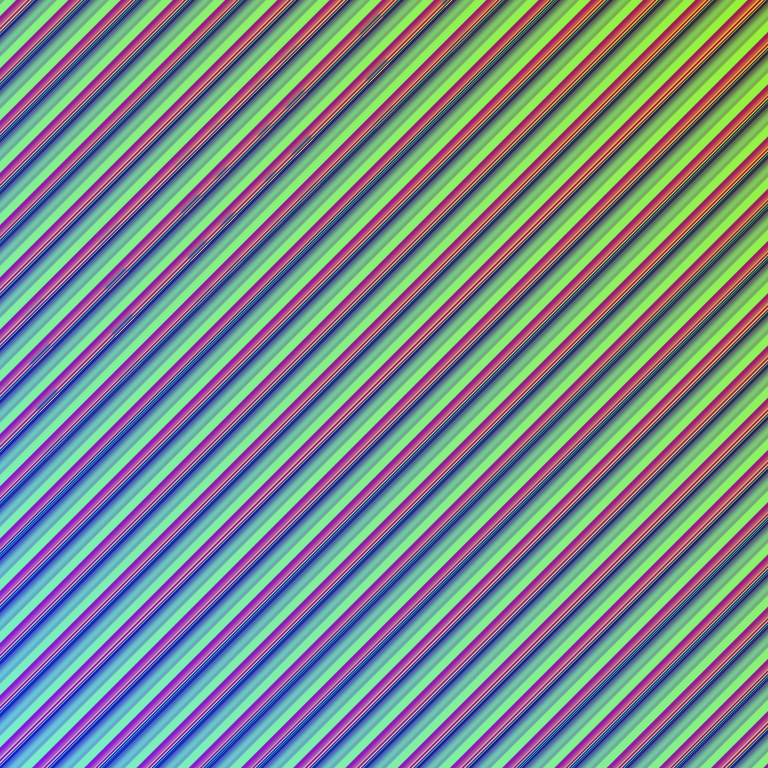
Reproduce this pattern procedurally as a three.js fragment shader.

```glsl
// Diagonal stripes of green, purple and fine chirped lines under a corner-to-corner tint.
varying vec2 vUv;

const float TAU = 6.2831853;
const float REPEATS = 14.7;      // stripes across one side of the canvas
const float PHASE = 0.7;
const float EDGE = 0.018;        // edge softness, in stripe widths
const float LINES_START = 0.80;  // where the fine lines begin in a stripe

const vec3 NAVY = vec3(0.13, 0.10, 0.47);
const vec3 SLATE = vec3(0.31, 0.38, 0.56);
const vec3 SAGE = vec3(0.46, 0.78, 0.59);
const vec3 SHADE = vec3(0.43, 0.68, 0.55);
const vec3 GREEN = vec3(0.53, 0.94, 0.51);
const vec3 PURPLE = vec3(0.57, 0.11, 0.58);
const vec3 PINK = vec3(0.72, 0.35, 0.52);
const vec3 PEACH = vec3(0.98, 0.78, 0.53);
const vec3 TEAL = vec3(0.22, 0.68, 0.62);

float edge(float at, float t) {
  return smoothstep(at - EDGE, at + EDGE, t);
}

// Slow variation from one stripe to the next, in -1..1
float layeredSines(float x) {
  return 0.6 * sin(x * 0.83 + 0.4) + 0.4 * sin(x * 2.17 + 1.3);
}

// Broad bands: navy shadow, sage, shade, green, purple to pink
vec3 bands(float t) {
  vec3 color = mix(NAVY, SLATE, smoothstep(0.0, 0.06, t));
  color = mix(color, SAGE, smoothstep(0.04, 0.24, t));
  color = mix(color, SHADE, edge(0.30, t));
  color = mix(color, GREEN, edge(0.39, t));
  vec3 warm = mix(PURPLE, PINK, smoothstep(0.66, 0.78, t));
  return mix(color, warm, edge(0.61, t));
}

// Fine lines that tighten toward the end of the stripe; s runs 0..1
vec3 fineLines(float s, float id, float along) {
  float vary = layeredSines(id);
  float cycles = s * (1.7 + 1.5 * s + 0.5 * vary);
  float crest = 0.5 + 0.5 * cos(TAU * cycles);
  crest *= 1.0 - smoothstep(0.82, 1.0, s);

  // Broken glints on a few stripes near the upper left
  float worn = exp(-0.5 * (id - 6.5) * (id - 6.5));
  float dash = smoothstep(0.1, 0.5, sin(along * 95.0 + id * 2.4) * sin(along * 37.0 + id));
  float cool = smoothstep(0.35, 0.75, s + 0.2 * vary);
  cool = mix(cool, 1.0 - cool, worn * dash);

  vec3 light = mix(PEACH, TEAL, cool);
  vec3 dark = mix(PURPLE * 0.8, NAVY, smoothstep(0.2, 0.8, s + 0.2 * vary));
  return mix(dark, light, crest);
}

// Blue fades and red warms from the lower left to the upper right
vec3 cornerTint(vec3 color, float along) {
  return color + vec3(0.12, 0.02, -0.60) * (along - 0.5);
}

void main() {
  float across = (vUv.x + 1.0 - vUv.y) * REPEATS - PHASE;
  float along = 0.5 * (vUv.x + vUv.y);
  float id = floor(across);
  float t = fract(across);

  float s = clamp((t - LINES_START) / (1.0 - LINES_START), 0.0, 1.0);
  vec3 color = mix(bands(t), fineLines(s, id, along), edge(LINES_START, t));
  gl_FragColor = vec4(clamp(cornerTint(color, along), 0.0, 1.0), 1.0);
}
```
